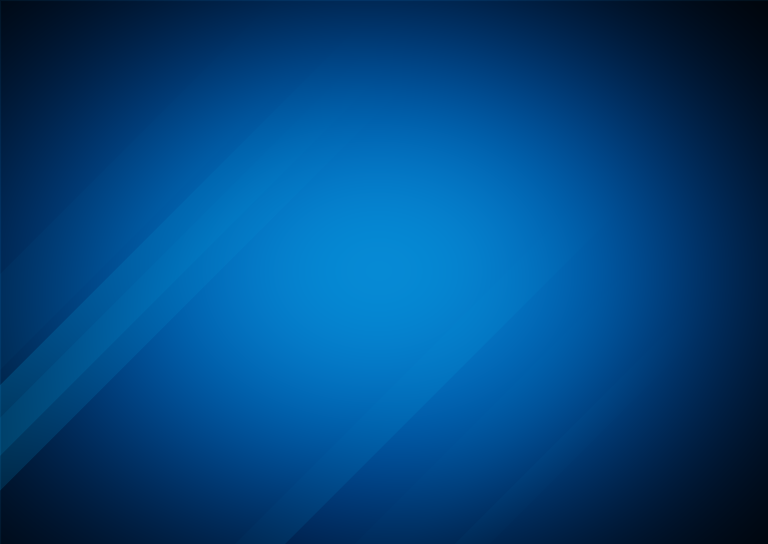
This background is drawn by a WebGL 2 fragment shader. Its source:

```glsl
#version 300 es
precision highp float;
// Deep blue backdrop: a soft elliptical glow fading to near-black corners,
// crossed by translucent 45 degree strips. The glow is a gaussian-like falloff;
// each strip is a smooth-edged interval across the diagonal, screened on top.

uniform vec2 u_resolution;
out vec4 fragColor;

// Glow, in units of the canvas height
const vec2 GLOW_CENTER = vec2(0.697, 0.502);
const vec2 GLOW_RADIUS = vec2(0.695, 0.525);
const vec2 GLOW_TILT = vec2(0.08, 0.04);   // darkens the upper right
const float GLOW_PEAK = 0.54;
const float FALLOFF = 1.20;
const float CORNER_FALLOFF = 0.14;

// Strips: start, end, strength at start, strength at end
const int STRIP_COUNT = 9;
const vec4 STRIPS[STRIP_COUNT] = vec4[](
  vec4(0.504, 0.680, 0.030, 0.045),
  vec4(0.680, 0.708, 0.025, 0.025),
  vec4(0.708, 0.768, 0.150, 0.130),
  vec4(0.768, 0.838, 0.170, 0.185),
  vec4(0.838, 0.902, 0.115, 0.095),
  vec4(1.432, 1.524, 0.016, 0.032),
  vec4(1.524, 1.740, -0.030, 0.000),
  vec4(1.652, 1.836, 0.010, 0.000),
  vec4(1.836, 1.900, 0.020, 0.008)
);
const float SIDE_SPLIT = 1.2;                 // separates left and right strips
const vec2 LEFT_FADE = vec2(-1.05, 0.72);     // along the diagonal
const vec2 RIGHT_FADE = vec2(0.10, 0.80);
const vec3 STRIP_TINT = vec3(0.0, 1.0, 1.45);

// Faint line along the left and top borders
const float RIM_WIDTH = 0.0018;
const vec3 RIM_TINT = vec3(0.01, 0.05, 0.07);

// Brightness of the central glow
float glow(vec2 p) {
  vec2 d = (p - GLOW_CENTER) / GLOW_RADIUS;
  float t = dot(d, d) * (1.0 + dot(d, GLOW_TILT));
  return GLOW_PEAK * exp(-FALLOFF * t - CORNER_FALLOFF * t * t);
}

// Colour ramp from near-black through navy to azure
vec3 blueRamp(float g) {
  return vec3(0.022 * smoothstep(0.35, 0.55, g), g, g * (2.35 - 1.5 * g));
}

// Strength of one strip at the position across the diagonal
float strip(vec4 band, float across, float soft) {
  float inside = smoothstep(band.x - soft, band.x + soft, across)
               - smoothstep(band.y - soft, band.y + soft, across);
  float ramp = clamp((across - band.x) / (band.y - band.x), 0.0, 1.0);
  return inside * mix(band.z, band.w, ramp);
}

void main() {
  vec2 p = gl_FragCoord.xy / u_resolution.y;
  float across = p.x + 1.0 - p.y;
  float along = p.x - 1.0 + p.y;
  float soft = 0.8 / u_resolution.y;

  // Sum the strips, each fading toward the upper right
  float light = 0.0;
  for (int i = 0; i < STRIP_COUNT; i++) {
    vec4 band = STRIPS[i];
    vec2 fade = band.x < SIDE_SPLIT ? LEFT_FADE : RIGHT_FADE;
    light += strip(band, across, soft) * (1.0 - smoothstep(fade.x, fade.y, along));
  }

  // Screen the strips over the glow, so they turn teal where it is bright
  vec3 base = blueRamp(glow(p));
  vec3 color = base + STRIP_TINT * light * (1.0 - base);

  // Border line
  float border = min(p.x, 1.0 - p.y);
  color += RIM_TINT * (1.0 - smoothstep(RIM_WIDTH - soft, RIM_WIDTH + soft, border));

  fragColor = vec4(clamp(color, 0.0, 1.0), 1.0);
}
```
